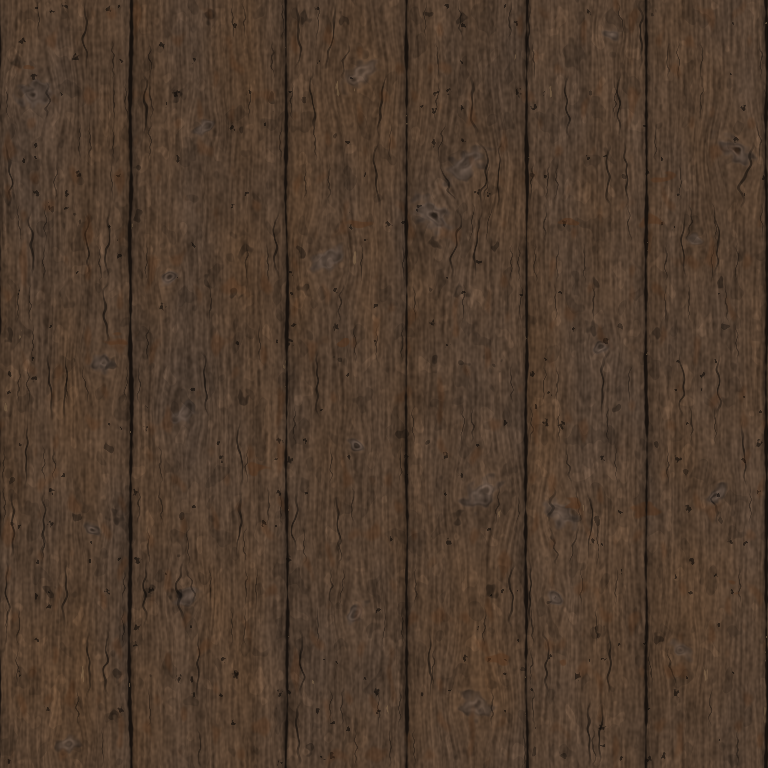
Give the GLSL for this texture, as a WebGL 1 fragment shader.

```glsl
precision highp float;
// Six weathered brown boards with vertical grain, knots, pits, rust stains and dark gaps.

uniform vec2 u_resolution;

#define BOARDS 6.0
#define KNOTS_PER_BOARD 4.0
#define GAP_HALF_WIDTH 0.0019
#define GRAIN_CONTRAST 1.0
#define DARK_WOOD vec3(0.212, 0.166, 0.128)
#define LIGHT_WOOD vec3(0.392, 0.317, 0.256)
#define BROWN_TINT vec3(1.06, 0.97, 0.85)
#define GREY_TINT vec3(0.98, 1.00, 1.06)
#define RUST vec3(0.33, 0.195, 0.105)
#define GAP_COLOR vec3(0.075, 0.055, 0.042)
#define PALE_CHIP vec3(0.52, 0.42, 0.30)

vec2 hash2(vec2 p) {
  vec3 q = fract(p.xyx * vec3(0.1031, 0.1030, 0.0973));
  q += dot(q, q.yzx + 33.33);
  return fract((q.xx + q.yz) * q.zy);
}

float corner(vec2 cell, vec2 offset, vec2 f, vec2 freq, float seed) {
  float a = 6.2832 * hash2(mod(cell + offset, freq) + seed).x;
  return dot(vec2(cos(a), sin(a)), f - offset);
}

// Gradient noise that tiles over the unit square; freq holds whole numbers
float noise(vec2 p, vec2 freq, float seed) {
  p *= freq;
  vec2 c = floor(p), f = fract(p);
  vec2 u = f * f * f * (f * (f * 6.0 - 15.0) + 10.0);
  vec2 e = vec2(1.0, 0.0);
  return mix(mix(corner(c, e.yy, f, freq, seed), corner(c, e.xy, f, freq, seed), u.x),
             mix(corner(c, e.yx, f, freq, seed), corner(c, e.xx, f, freq, seed), u.x), u.y);
}

// Ragged spots, at most one in each cell of a jittered grid
float spots(vec2 p, vec2 freq, float chance, float seed) {
  vec2 cell = mod(floor(p * freq), freq);
  vec2 h = hash2(cell + seed), k = hash2(cell + seed + 57.0);
  float d = length(fract(p * freq) - 0.3 - 0.4 * h);
  d += 0.3 * noise(p, freq * 5.0, seed);
  float r = mix(0.06, 0.24, k.y * k.y);
  return step(k.x, chance) * (1.0 - smoothstep(r * 0.4, r, d));
}

// Thin tapering splits along the grain, one in each cell
float splits(vec2 p, vec2 freq, float chance, float seed) {
  vec2 h = hash2(mod(floor(p * freq), freq) + seed);
  vec2 f = fract(p * freq);
  float x = abs(f.x - 0.3 - 0.4 * h.y + 0.3 * noise(p, freq * vec2(1.0, 5.0), seed));
  float taper = 4.0 * f.y * (1.0 - f.y);
  return step(h.x, chance) * taper * (1.0 - smoothstep(0.02, 0.08, x));
}

// Left edge of a board; the first two boards are wider
float seam(float i) {
  return i < 1.5 ? 0.172 * i - 0.002 : 0.373 + 0.15625 * (i - 2.0);
}

void main() {
  vec2 uv = gl_FragCoord.xy / u_resolution;
  float px = 1.0 / min(u_resolution.x, u_resolution.y);

  // Board index and distance to the nearest wavering gap
  float board = 0.0, gapDist = 1.0, gapId = 0.0;
  for (float i = 0.0; i <= BOARDS; i++) {
    float id = mod(i, BOARDS);
    vec2 track = vec2((id + 0.5) / BOARDS, uv.y);
    float x = uv.x - seam(i) + 0.003 * noise(track, vec2(BOARDS, 9.0), 3.0);
    if (i > 0.5) board += step(0.0, x);
    if (abs(x) < gapDist) { gapDist = abs(x); gapId = id; }
  }
  board = mod(board, BOARDS);
  float seed = 7.3 * board;

  // Knots push the grain aside; their cores are scuffed and ringed
  vec2 grainUv = uv;
  grainUv.x += 0.006 * noise(uv, vec2(7.0, 4.0), seed) + 0.0012 * noise(uv, vec2(40.0, 24.0), seed);
  float scuff = noise(uv, vec2(75.0, 85.0), seed + 5.0);
  float knot = 0.0, figure = 0.0;
  for (float j = 0.0; j < KNOTS_PER_BOARD; j++) {
    vec2 h = hash2(vec2(board, j) * 13.0 + 5.0), k = hash2(vec2(board, j) * 9.0 + 71.0);
    vec2 center = vec2(mix(seam(board), seam(board + 1.0), 0.2 + 0.6 * h.x),
                       (j + 0.1 + 0.8 * h.y) / KNOTS_PER_BOARD);
    vec2 d = uv - center;
    d.y -= floor(d.y + 0.5);
    float r = mix(0.008, 0.020, k.x * k.x);
    vec2 q = d / (r * vec2(2.2, 3.0));
    grainUv.x -= 0.75 * d.x * exp(-dot(q, q));
    d.y += d.x * (k.y - 0.5) * 1.2;
    float ring = length(d / (r * vec2(1.2, 0.9))) + 0.9 * scuff;
    float body = 1.0 - smoothstep(0.6, 1.3, ring);
    knot = max(knot, body);
    figure += body * (0.12 + 0.8 * scuff + 0.18 * sin(ring * 8.0 + 6.0 * h.x));
    figure += 0.12 * exp(-0.3 * ring * ring) * sin(ring * 6.0);
    figure -= 0.45 * k.y * (1.0 - smoothstep(0.05, 0.4, ring));
  }

  // Stretched fibre layers, from broad streaks to crisp hairlines and flecks
  float fibre = noise(grainUv, vec2(160.0, 7.0), seed + 37.0);
  float hair = noise(grainUv, vec2(250.0, 20.0), seed + 41.0);
  float fleck = noise(uv, vec2(150.0, 80.0), seed + 53.0);
  float grain = 0.13 * noise(grainUv, vec2(24.0, 2.0), seed + 11.0)
              + 0.20 * noise(grainUv, vec2(64.0, 4.0), seed + 23.0)
              + 0.34 * fibre + 0.50 * hair + 0.34 * fleck
              + 0.26 * noise(uv, vec2(256.0, 160.0), seed + 59.0);
  grain -= 0.20 * smoothstep(0.12, 0.32, fibre + 0.4 * fleck) - 0.05;
  float mottle = noise(uv, vec2(9.0, 5.0), seed + 61.0) + 0.6 * noise(uv, vec2(30.0, 14.0), seed + 67.0);
  float tone = 0.52 + GRAIN_CONTRAST * grain * (1.0 - 0.4 * knot) + figure + 0.10 * mottle;
  tone += 0.07 * (hash2(vec2(board, 19.0)).x - 0.5);
  vec3 color = mix(DARK_WOOD, LIGHT_WOOD, clamp(tone, -0.3, 1.3));

  // Brown and weathered grey areas, with small flaked patches
  float warmth = 0.6 + 0.45 * noise(grainUv, vec2(14.0, 3.0), seed + 73.0) + 0.3 * mottle - 0.6 * knot;
  color *= mix(GREY_TINT, BROWN_TINT, clamp(warmth, 0.0, 1.0));
  float flake = noise(uv, vec2(34.0, 22.0), 79.0) + 0.5 * noise(uv, vec2(90.0, 64.0), 83.0);
  color *= 1.0 - 0.13 * smoothstep(0.28, 0.38, flake);
  color *= 1.0 + 0.13 * smoothstep(0.32, 0.42, -flake);

  // Splits, pits, dark stains, rust and pale chips
  color *= 1.0 - 0.50 * splits(grainUv, vec2(40.0, 11.0), 0.12, 89.0);
  color *= 1.0 - 0.35 * splits(grainUv, vec2(64.0, 19.0), 0.16, 93.0);
  color *= 1.0 - 0.50 * spots(uv, vec2(54.0, 46.0), 0.10, 97.0);
  color *= 1.0 - 0.30 * spots(uv, vec2(24.0, 20.0), 0.16, 103.0);
  color = mix(color, RUST, 0.45 * spots(uv, vec2(10.0, 19.0), 0.07, 109.0));
  color = mix(color, RUST, 0.3 * smoothstep(0.25, 0.5, noise(uv, vec2(48.0, 28.0), 113.0)));
  color = mix(color, PALE_CHIP, 0.5 * spots(uv, vec2(90.0, 22.0), 0.012, 127.0));

  // Gaps of uneven, broken width with shaded edges and caught debris
  float ragged = noise(vec2((gapId + 0.5) / BOARDS, uv.y), vec2(BOARDS, 26.0), 131.0)
               + 0.7 * noise(uv, vec2(120.0, 90.0), 133.0);
  float halfWidth = GAP_HALF_WIDTH * (0.75 + 1.1 * ragged + 0.4 * step(abs(gapId - 1.0), 0.5));
  float gap = 1.0 - smoothstep(halfWidth - px, halfWidth + px, gapDist);
  color *= 1.0 - 0.32 * exp(-gapDist * 260.0);
  vec3 gapFill = mix(GAP_COLOR, PALE_CHIP, 0.6 * spots(uv, vec2(150.0, 90.0), 0.05, 137.0));
  gl_FragColor = vec4(mix(color, gapFill, 0.9 * gap), 1.0);
}
```
